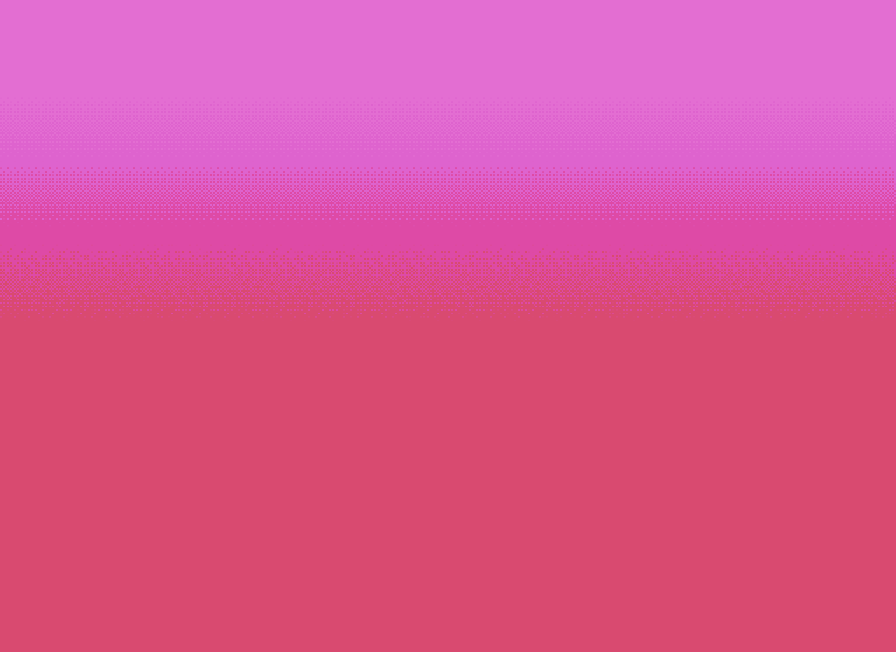
A Shadertoy shader for this background:

```glsl
// A sky-like gradient of orchid, magenta and rose bands blended by fine dithering.

const vec3 ORCHID  = vec3(0.890, 0.431, 0.824);
const vec3 VIOLET  = vec3(0.871, 0.388, 0.808);
const vec3 MAGENTA = vec3(0.871, 0.290, 0.651);
const vec3 ROSE    = vec3(0.850, 0.290, 0.440);

// Blend spans as heights (start, end), measured up from the bottom
const vec2 VIOLET_SPAN  = vec2(0.860, 0.750);
const vec2 MAGENTA_SPAN = vec2(0.755, 0.648);
const vec2 ROSE_SPAN    = vec2(0.628, 0.505);

const float CELLS_ACROSS = 512.0; // dither cells over the canvas width
const float SOFTNESS     = 0.08;  // smoothing of the dither threshold
const float RIPPLE       = 0.16;  // irregularity of the lowest blend

// Ordered dither thresholds, built up from a 2x2 pattern
float bayer2(vec2 cell) {
    cell = floor(cell);
    return fract(cell.x * 0.5 + cell.y * cell.y * 0.75);
}

float bayer4(vec2 cell) {
    return bayer2(cell * 0.5) * 0.25 + bayer2(cell);
}

float bayer8(vec2 cell) {
    return bayer4(cell * 0.5) * 0.25 + bayer2(cell);
}

// Layered sines that loosen the regular dither
float ripple(vec2 cell) {
    return 0.5 * (sin(cell.x * 0.83 + 2.0 * sin(cell.y * 0.37))
                + sin(cell.y * 1.21 + 2.0 * sin(cell.x * 0.29)));
}

// Progress through a span, from 0 at its start to 1 at its end
float progress(float height, vec2 span) {
    return clamp((span.x - height) / (span.x - span.y), 0.0, 1.0);
}

// Dithered coverage, exactly 0 and 1 at the ends of the blend
float dither(float amount, float threshold) {
    float level = mix(-SOFTNESS, 1.0 + SOFTNESS, amount);
    return smoothstep(-SOFTNESS, SOFTNESS, level - threshold);
}

void mainImage(out vec4 fragColor, in vec2 fragCoord) {
    float height = fragCoord.y / iResolution.y;
    vec2 cell = floor(fragCoord / iResolution.x * CELLS_ACROSS);

    float regular = bayer8(cell) + 0.5 / 64.0;
    float loose = clamp(regular + RIPPLE * ripple(cell), 0.0, 1.0);

    // Bands from top to bottom
    vec3 color = ORCHID;
    color = mix(color, VIOLET, dither(progress(height, VIOLET_SPAN), regular));
    color = mix(color, MAGENTA, dither(progress(height, MAGENTA_SPAN), regular));
    color = mix(color, ROSE, dither(progress(height, ROSE_SPAN), loose));

    fragColor = vec4(color, 1.0);
}
```
